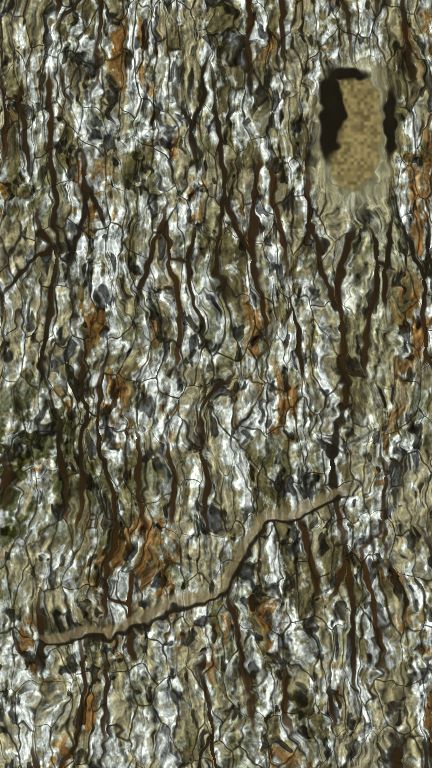
Reproduce this texture procedurally as a Shadertoy shader.

```glsl
const vec3 FISSURE = vec3(0.12, 0.105, 0.07);
const vec3 BARK_DARK = vec3(0.34, 0.32, 0.21);
const vec3 BARK_TAN = vec3(0.55, 0.53, 0.41);
const vec3 RUST = vec3(0.45, 0.31, 0.15);
const vec3 MOSS = vec3(0.20, 0.21, 0.09);
const vec3 LICHEN_GREY = vec3(0.58, 0.60, 0.54);
const vec3 LICHEN_PALE = vec3(0.77, 0.80, 0.77);
const vec3 BARE_WOOD = vec3(0.61, 0.60, 0.46);
const vec3 HOLLOW_SAND = vec3(0.50, 0.45, 0.29);

float hash(vec2 p) {
    vec3 q = fract(p.xyx * 0.1031);
    q += dot(q, q.yzx + 33.33);
    return fract((q.x + q.y) * q.z);
}

float noise(vec2 p) {
    vec2 i = floor(p), f = fract(p);
    f = f * f * (3.0 - 2.0 * f);
    return mix(mix(hash(i), hash(i + vec2(1, 0)), f.x),
               mix(hash(i + vec2(0, 1)), hash(i + vec2(1, 1)), f.x), f.y);
}

float fbm(vec2 p, int octaves) {
    float sum = 0.0, total = 0.0, amp = 1.0;
    for (int i = 0; i < octaves; i++) {
        sum += amp * noise(p);
        total += amp;
        amp *= 0.55;
        p = mat2(1.6, 1.2, -1.2, 1.6) * p + 17.3;
    }
    return sum / total;
}

// Plate pattern: distance to the border, plate id, uprightness of the border
vec3 plates(vec2 p, vec2 scale) {
    vec2 q = p * scale, base = floor(q), near = vec2(9.0), next = vec2(9.0);
    float id = 0.0;
    for (int y = -1; y <= 1; y++)
    for (int x = -1; x <= 1; x++) {
        vec2 cell = base + vec2(x, y);
        vec2 r = cell + 0.1 + 0.8 * vec2(hash(cell), hash(cell + 71.7)) - q;
        if (dot(r, r) < dot(near, near)) {
            next = near;
            near = r;
            id = hash(cell + 13.1);
        } else if (dot(r, r) < dot(next, next)) next = r;
    }
    vec2 n = normalize(next - near);
    vec2 slope = n * scale;
    return vec3(dot(0.5 * (near + next), n) / length(slope), id,
                abs(slope.x) / length(slope));
}

float crack(float dist, float width, float soft) {
    return 1.0 - smoothstep(width - soft, width + soft, dist);
}

float blob(vec2 p, vec2 centre, vec2 radius, float soft) {
    return 1.0 - smoothstep(1.0 - soft, 1.0 + soft, length((p - centre) / radius));
}

float scarHeight(float x) {
    return 0.31 + 0.08 * smoothstep(0.2, 0.5, x) + 0.19 * smoothstep(0.49, 0.64, x)
         + 0.06 * smoothstep(0.65, 0.82, x);
}

float relief(vec2 g) {
    return fbm(g * vec2(62.0, 30.0), 4);
}

void mainImage(out vec4 fragColor, in vec2 fragCoord) {
    vec2 p = fragCoord / iResolution.x;
    float soft = 0.0022;

    // Grain direction with a slight lean and ragged edges
    vec2 wobble = vec2(fbm(p * vec2(7.0, 5.0), 3), fbm(p * 6.0 + 40.0, 3)) - 0.5;
    vec2 ragged = vec2(noise(p * 55.0), noise(p * 55.0 + 9.0)) - 0.5;
    vec2 g = p + wobble * vec2(0.07, 0.12) + ragged * vec2(0.009, 0.018);
    g.x += 0.09 * p.x * (p.y - 0.9);

    vec3 large = plates(g, vec2(13.0, 2.6));
    vec3 small = plates(g + 5.0, vec2(24.0, 9.0));
    float rough = relief(g);
    float light = rough - relief(g + vec2(-0.005, 0.006));

    // Bare bark with rusty patches
    float tone = fbm(g * vec2(16.0, 9.0) + 3.0, 4) + 0.25 * (large.y - 0.5)
               + 0.2 * (small.y - 0.5);
    vec3 col = mix(BARK_DARK, BARK_TAN, smoothstep(0.3, 0.62, tone));
    float rust = fbm(g * vec2(15.0, 6.0) + 60.0, 4) + 0.06 * (1.0 - p.y);
    col = mix(col, RUST, 0.75 * smoothstep(0.58, 0.7, rust));

    // Lichen crusts gathered along the ridges
    float ridge = 1.0 - smoothstep(0.006, 0.025, large.x);
    float crust = 0.55 * fbm(g * vec2(34.0, 10.0) + 21.0, 4)
                + 0.45 * fbm(p * vec2(75.0, 55.0), 3) + 0.07 * ridge;
    col = mix(col, LICHEN_GREY, 0.9 * smoothstep(0.48, 0.56, crust));
    col = mix(col, LICHEN_PALE, smoothstep(0.56, 0.64, crust));

    // Moss and bare wood
    float mossy = blob(p + wobble * 0.2, vec2(0.06, 0.72), vec2(0.13, 0.17), 0.5)
                + 0.5 * smoothstep(0.6, 0.72, fbm(p * vec2(9.0, 6.0) + 80.0, 3));
    col = mix(col, MOSS, 0.85 * mossy * smoothstep(0.38, 0.56, fbm(p * 38.0, 3)));
    float wood = blob(p + wobble * 0.1, vec2(0.86, 1.12), vec2(0.055, 0.36), 0.5);
    col = mix(col, BARE_WOOD, 0.6 * wood);

    // Surface relief and pits
    col *= 1.0 + 1.5 * light + 0.7 * (rough - 0.5);
    col *= 1.0 - 0.6 * smoothstep(0.58, 0.7, fbm(g * vec2(48.0, 26.0) + 33.0, 3));
    col *= 0.9 + 0.2 * noise(p * 230.0);

    // Long upright fissures and short cross cracks
    float gap = smoothstep(0.3, 0.65, noise(g * vec2(14.0, 6.0) + 8.0));
    float deep = crack(large.x, mix(0.001, 0.0065, gap * large.z), soft);
    float fine = crack(small.x, 0.003 * noise(g * 22.0 + 4.0), soft);
    col *= 1.0 - 0.35 * crack(large.x, 0.009, 0.007) * gap;
    vec3 depth = mix(FISSURE, RUST * 0.55, noise(g * vec2(12.0, 4.0)));
    col = mix(col, depth, deep * (0.35 + 0.6 * gap));
    col = mix(col, FISSURE, 0.75 * fine * (1.0 - 0.7 * wood));

    // Winding scar with a raised lip
    float slope = (scarHeight(p.x + 0.01) - scarHeight(p.x - 0.01)) / 0.02;
    float scar = (p.y - scarHeight(p.x) + wobble.y * 0.06 + ragged.y * 0.016)
               / sqrt(1.0 + slope * slope);
    float span = smoothstep(0.06, 0.12, p.x) * (1.0 - smoothstep(0.78, 0.84, p.x));
    float lip = crack(abs(scar - 0.014), 0.011, 0.005);
    col = mix(col, mix(RUST, BARK_TAN, 0.7) * (0.75 + 0.5 * rough), 0.65 * lip * span);
    col = mix(col, FISSURE, 0.9 * span * crack(abs(scar), 0.0045, 0.003));

    // Knot hollow between dark side openings
    vec2 k = p + wobble * 0.05 + ragged * 0.014;
    float rim = blob(k, vec2(0.825, 1.47), vec2(0.095, 0.18), 0.16);
    col = mix(col, BARE_WOOD * (0.6 + 0.7 * rough), 0.65 * rim);
    float hollow = blob(k, vec2(0.82, 1.47), vec2(0.055, 0.14), 0.1);
    col = mix(col, HOLLOW_SAND * (0.75 + 0.5 * noise(p * 130.0)), hollow);
    float opening = max(blob(k, vec2(0.765, 1.51), vec2(0.024, 0.11), 0.2),
                        blob(k, vec2(0.9, 1.49), vec2(0.017, 0.08), 0.25));
    opening = max(opening, blob(k, vec2(0.80, 1.60), vec2(0.045, 0.016), 0.3));
    col = mix(col, FISSURE * 0.8, 0.95 * opening);

    fragColor = vec4(clamp(col, 0.0, 1.0), 1.0);
}
```
